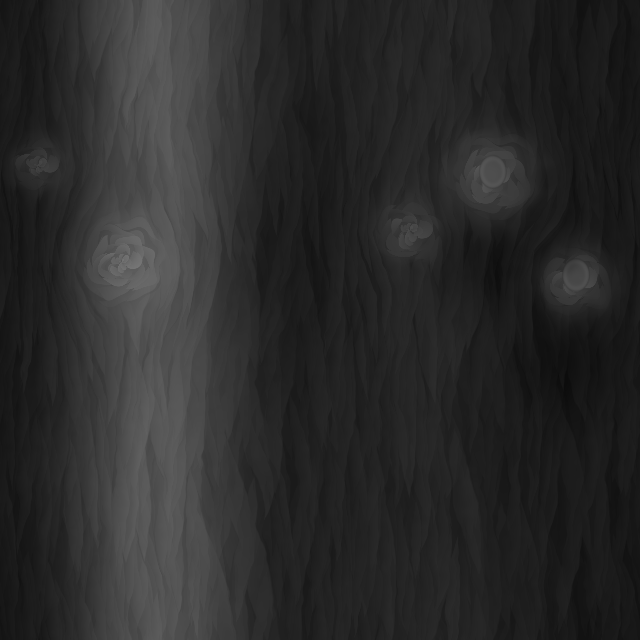
Reproduce this texture map procedurally as a WebGL 1 fragment shader.

```glsl
precision highp float;
// Grey height map of tree bark: long overlapping flakes run up a broad
// swelling trunk profile and bend around scattered scaly knots.
// Every grid wraps and every offset is taken modulo one, so the tile repeats.
uniform vec2 u_resolution;

vec2 hash2(vec2 p) {
  vec2 q = vec2(dot(p, vec2(127.1, 311.7)), dot(p, vec2(269.5, 183.3)));
  return fract(sin(q) * 43758.55);
}

// Value noise on n cells per tile.
float noise(vec2 p, vec2 n) {
  vec2 g = p * n, c = floor(g), f = g - c;
  f = f * f * (3.0 - 2.0 * f);
  float a = hash2(mod(c, n)).x;
  float b = hash2(mod(c + vec2(1.0, 0.0), n)).x;
  float d = hash2(mod(c + vec2(0.0, 1.0), n)).x;
  float e = hash2(mod(c + 1.0, n)).x;
  return mix(mix(a, b, f.x), mix(d, e, f.x), f.y);
}

// Height of the topmost of many tilted, pointed flakes, one per cell.
float flakes(vec2 p, vec2 n) {
  vec2 g = p * n, cell = floor(g);
  float top = 0.22;
  for (int j = -1; j <= 1; j++) {
    for (int i = -2; i <= 2; i++) {
      vec2 c = cell + vec2(float(i), float(j));
      vec2 id = mod(c, n);
      vec2 shape = hash2(id + 57.3);
      vec2 d = g - c - hash2(id);
      d.x += (shape.x - 0.5) * 1.9 * d.y;
      float side = d.x / mix(0.45, 0.9, shape.y);
      float mask = 1.0 - smoothstep(0.78, 1.0, abs(side) + d.y * d.y);
      float height = 0.35 + 0.4 * hash2(id + 19.7).x + 0.2 * side - 0.1 * d.y;
      top = max(top, mask * height);
    }
  }
  return top;
}

// Shortest offset between two points of the repeating tile.
vec2 wrapped(vec2 d) {
  return fract(d + 0.5) - 0.5;
}

float swell(float x, float centre, float width) {
  float d = (fract(x - centre + 0.5) - 0.5) / width;
  return exp(-d * d);
}

void main() {
  vec2 uv = gl_FragCoord.xy / u_resolution;

  // Wavering of the grain, coarse then ragged.
  vec2 grain = uv;
  grain.x += 0.022 * (noise(uv, vec2(6.0, 5.0)) - 0.5);
  grain.x += 0.007 * (noise(uv, vec2(30.0, 24.0)) - 0.5);
  grain.x += 0.003 * (noise(uv, vec2(70.0, 80.0)) - 0.5);
  float ragged = noise(uv, vec2(36.0)) - 0.5;

  // Knots: glow, scales laid in rings, and a ringed core on the larger ones.
  float glow = 0.0, shade = 0.0, scaly = 0.0, scales = 0.0, core = 0.0;
  for (int i = 0; i < 5; i++) {
    float k = float(i);
    float cored = step(2.5, k);
    vec2 centre = vec2(0.06 + 0.13 * k + 0.32 * step(1.5, k),
                       0.65 + 0.09 * cos(2.3 * k));
    float radius = 0.036 + 0.028 * abs(sin(1.7 * k));
    vec2 d = wrapped(uv - centre);
    float dist = length(d) + 0.016 * ragged;
    float near = exp(-dist * dist / (radius * radius));
    grain.x -= 0.7 * d.x * exp(-dot(d, d) / (radius * radius * 3.0));
    glow += near * (0.12 + 0.07 * cored);

    vec2 below = wrapped(d + vec2(0.01, 0.13)) / vec2(0.07, 0.08);
    shade += cored * exp(-dot(below, below));

    if (near > 0.02) {
      float turn = atan(d.y, d.x) / 6.2831853;
      float weight = smoothstep(0.1, 0.6, near);
      scales += weight * flakes(vec2(dist, turn), vec2(75.0, 9.0));
      scaly += weight;
    }

    float rim = length((d - vec2(0.0, 0.008)) * vec2(1.0, 0.82)) / 0.021;
    float disc = 1.0 - smoothstep(0.9, 1.1, rim);
    float ring = exp(-pow((rim - 0.82) / 0.17, 2.0));
    core = max(core, cored * disc * (0.55 + 0.3 * ring));
  }

  // Broad trunk profile with slow variation along it.
  float drift = uv.x + 0.035 * (noise(uv, vec2(4.0, 3.0)) - 0.5);
  float base = 0.083 + 0.235 * swell(drift, 0.245, 0.14);
  base += 0.066 * swell(drift, 0.65, 0.15);
  base += 0.03 * (noise(uv + 0.37, vec2(7.0, 3.0)) - 0.5);
  base -= 0.035 * shade;

  // Large flakes, finer ones between them and soft streaks.
  float bark = 0.68 * flakes(grain, vec2(42.0, 8.0));
  bark += 0.32 * flakes(grain + 0.31, vec2(68.0, 15.0));
  bark += 0.16 * (noise(grain, vec2(54.0, 7.0)) - 0.5);
  float relief = mix(bark, scales / max(scaly, 0.001), min(scaly, 1.0));
  relief = mix(relief, core, step(0.01, core) * min(core * 2.0, 1.0));

  float grey = base + glow;
  grey += (relief - 0.5) * (0.06 + 0.2 * base + 0.25 * glow);
  grey += 0.006 * (noise(uv, vec2(120.0, 90.0)) - 0.5);
  gl_FragColor = vec4(vec3(clamp(grey, 0.045, 0.5)), 1.0);
}
```
